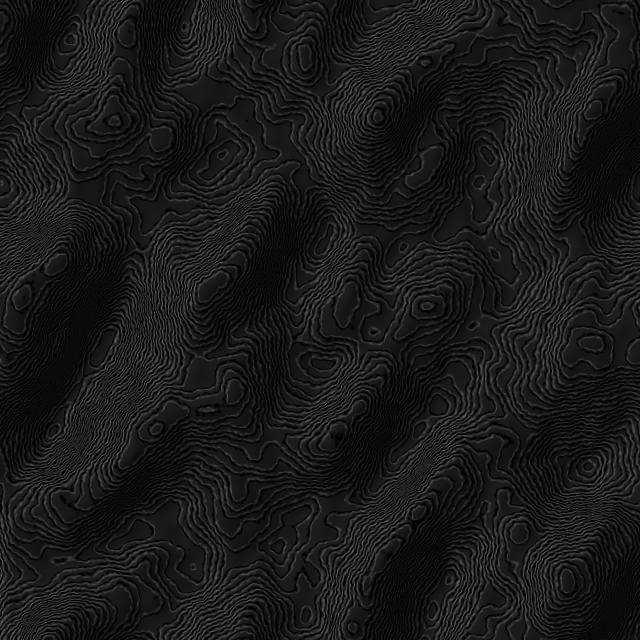
Write a WebGL 2 fragment shader that draws this texture.

```glsl
#version 300 es
precision highp float;

uniform vec2 u_resolution;
out vec4 fragColor;

const float LEVELS = 28.0;         // contour levels per unit of height
const float LINE_WIDTH = 0.0025;   // half width of a contour line
const float LINE_OFFSET = 0.0038;  // distance from lit edge to shadow edge
const float WAVER = 0.0024;        // sideways wander of the contours

vec2 hashGradient(vec2 cell) {
    vec3 p = fract(cell.xyx * vec3(0.1031, 0.1030, 0.0973));
    p += dot(p, p.yzx + 33.33);
    float angle = 6.28318 * fract((p.x + p.y) * p.z);
    return vec2(cos(angle), sin(angle));
}

float gradientNoise(vec2 p) {
    vec2 cell = floor(p);
    vec2 f = p - cell;
    vec2 blend = f * f * f * (f * (f * 6.0 - 15.0) + 10.0);
    float a = dot(hashGradient(cell), f);
    float b = dot(hashGradient(cell + vec2(1, 0)), f - vec2(1, 0));
    float c = dot(hashGradient(cell + vec2(0, 1)), f - vec2(0, 1));
    float d = dot(hashGradient(cell + vec2(1, 1)), f - vec2(1, 1));
    return 1.4 * mix(mix(a, b, blend.x), mix(c, d, blend.x), blend.y);
}

// Slanted ridges, shorter hills along them and small bumps on top
float terrainHeight(vec2 uv, float ridgeAngle) {
    vec2 along = vec2(cos(ridgeAngle), sin(ridgeAngle));
    vec2 p = vec2(dot(uv, vec2(along.y, -along.x)), dot(uv, along));
    float h = 0.55 * gradientNoise(p * vec2(7.5, 2.8) + 17.0);
    h += 0.42 * gradientNoise(p * vec2(7.5, 5.5) + 41.0);
    return h + 0.05 * gradientNoise(uv * 24.0 + 73.0);
}

vec2 terrainSlope(vec2 uv, float ridgeAngle, float height) {
    const float STEP = 0.003;
    float hx = terrainHeight(uv + vec2(STEP, 0.0), ridgeAngle);
    float hy = terrainHeight(uv + vec2(0.0, STEP), ridgeAngle);
    return (vec2(hx, hy) - height) / STEP;
}

// Soft line where the phase crosses a whole number
float contourLine(float phase, float density, float width) {
    float dist = abs(fract(phase + 0.5) - 0.5) / density;
    return 1.0 - smoothstep(0.0, width, dist);
}

void main() {
    float side = min(u_resolution.x, u_resolution.y);
    vec2 uv = gl_FragCoord.xy / side;
    float ridgeAngle = radians(64.0);

    float height = terrainHeight(uv, ridgeAngle);
    vec2 slope = terrainSlope(uv, ridgeAngle, height);

    // Broad relief shading
    vec2 light = normalize(vec2(0.9, -0.45));
    float relief = clamp(dot(slope, light) / 6.0, -1.0, 1.0);
    float tone = 0.092 + 0.056 * relief;

    // Wavering contours with a lit and a shadowed edge
    float density = max(length(slope) * LEVELS, 25.0);
    float width = max(LINE_WIDTH, 1.2 / side);
    float phase = height * LEVELS + WAVER * density * gradientNoise(uv * 115.0);
    float offset = min(LINE_OFFSET * density, 0.5);
    float lit = contourLine(phase, density, width);
    float shadow = contourLine(phase + offset, density, width);

    // Grain breaks the lines into dashes and dots
    float grain = clamp(1.0 + 1.1 * gradientNoise(uv * 170.0 + 9.0), 0.2, 1.8);
    float crowding = 1.0 - 0.5 * smoothstep(220.0, 380.0, density);
    float strength = grain * crowding;
    tone += strength * lit * (0.035 + 0.7 * tone);
    tone *= 1.0 - min(0.85 * strength * shadow, 0.95);

    fragColor = vec4(vec3(clamp(tone, 0.0, 1.0)), 1.0);
}
```
